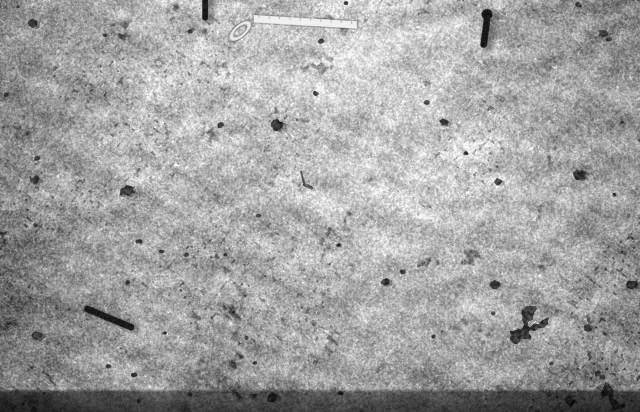
This texture is drawn by a WebGL 1 fragment shader. Its source:

```glsl
precision highp float;
uniform vec2 u_resolution;

float hash(vec2 p) {
  vec3 q = fract(vec3(p.xyx) * 0.1031);
  q += dot(q, q.yzx + 33.33);
  return fract((q.x + q.y) * q.z);
}

float noise(vec2 p) {
  vec2 i = floor(p), f = fract(p);
  f = f * f * (3.0 - 2.0 * f);
  return mix(mix(hash(i), hash(i + vec2(1, 0)), f.x),
             mix(hash(i + vec2(0, 1)), hash(i + vec2(1, 1)), f.x), f.y);
}

float fbm(vec2 p) {
  float sum = 0.0, gain = 0.5;
  for (int i = 0; i < 4; i++) {
    sum += gain * noise(p);
    p = mat2(1.6, 1.2, -1.2, 1.6) * p + 7.3;
    gain *= 0.5;
  }
  return sum;
}

float capsule(vec2 p, vec2 a, vec2 b, float radius) {
  vec2 ab = b - a;
  return length(p - a - ab * clamp(dot(p - a, ab) / dot(ab, ab), 0.0, 1.0)) - radius;
}

float cover(float d) {
  float px = 0.8 / u_resolution.y;
  return 1.0 - smoothstep(-px, px, d);
}

// One rounded pebble in some cells of a grid
float pebbles(vec2 p, float cell, float share, float radius) {
  vec2 id = floor(p / cell) + cell * 900.0;
  vec2 spot = 0.25 + 0.5 * vec2(hash(id + 3.1), hash(id + 17.7));
  vec2 q = (fract(p / cell) - spot) * cell;
  float size = radius * mix(0.6, 1.0, hash(id + 41.3));
  float ragged = (noise(p * 150.0) - 0.5) * size * 0.7;
  return cover(length(q * vec2(0.9, 1.1)) - size + ragged) * step(hash(id + 71.9), share);
}

// Upright pegs and a fallen one
float pegs(vec2 p) {
  float d = capsule(p, vec2(0.498, 1.02), vec2(0.498, 0.957), 0.007);
  d = min(d, capsule(p, vec2(1.183, 0.96), vec2(1.174, 0.892), 0.008));
  d = min(d, length(p - vec2(1.182, 0.965)) - 0.013);
  return min(d, capsule(p, vec2(0.212, 0.25), vec2(0.318, 0.206), 0.008));
}

void main() {
  vec2 p = gl_FragCoord.xy / u_resolution.y;

  // Pool of light over uneven sand
  vec2 q = (p - vec2(0.8, 0.76)) * vec2(1.35, 1.15);
  float tone = 0.39 + 0.42 * exp(-dot(q, q));
  tone += 0.32 * (fbm(p * 3.2 + 4.0) - 0.47);
  vec2 slope = mat2(0.85, 0.5, -0.5, 0.85) * p * vec2(1.0, 1.25);
  tone += 0.4 * (fbm(slope * 15.0) - fbm(slope * 15.0 + vec2(-0.3, 0.35)));

  // Sand grains, with dark pits and pale chips
  vec2 g = mat2(0.8, 0.6, -0.6, 0.8) * p;
  float coarse = noise(g * 160.0), fine = noise(g.yx * 290.0 + 51.0);
  float patchy = smoothstep(0.35, 0.65, fbm(p * 6.0 + 20.0));
  tone += 0.15 * (coarse - 0.5) + 0.23 * (fine - 0.5);
  tone -= 0.24 * smoothstep(0.76, 0.93, noise(g * 120.0 + 9.0)) * patchy;
  tone += 0.14 * smoothstep(0.8, 0.95, noise(g * 185.0 + 33.0));

  // Sparse smudges of debris
  float debris = smoothstep(0.63, 0.76, fbm(g * 13.0 + 60.0));
  tone -= 0.3 * debris * smoothstep(0.45, 0.8, noise(g * 85.0));

  // Pebbles with soft shadows to the right, fewer in the bright middle
  float sides = mix(0.1, 0.27, smoothstep(0.25, 0.6, abs(p.x - 0.85)));
  float stones = max(pebbles(p, 0.125, sides, 0.0145), pebbles(p + 0.37, 0.073, 0.08, 0.007));
  float shade = pebbles(p - vec2(0.007, -0.003), 0.125, sides, 0.0145);
  tone *= 1.0 - 0.25 * shade;
  tone = mix(tone, 0.07 + 0.22 * coarse, stones * 0.9);

  // Curled twig and a ragged weed
  float twig = min(capsule(p, vec2(0.731, 0.582), vec2(0.739, 0.552), 0.0025),
                   capsule(p, vec2(0.739, 0.552), vec2(0.756, 0.544), 0.004));
  tone = mix(tone, 0.25 + 0.2 * fine, cover(twig));
  float weed = min(capsule(p, vec2(1.286, 0.245), vec2(1.278, 0.205), 0.01),
                   capsule(p, vec2(1.257, 0.182), vec2(1.315, 0.215), 0.012));
  weed = min(weed, capsule(p, vec2(1.465, 0.085), vec2(1.49, 0.01), 0.012));
  weed += 0.03 * (noise(g * 70.0) - 0.5);
  tone = mix(tone, 0.06 + 0.25 * coarse, cover(weed) * 0.9);

  // Pegs and their shadows
  float shadow = 1.0 - smoothstep(-0.005, 0.016, pegs(p - vec2(0.01, -0.004)));
  tone *= 1.0 - 0.3 * shadow;
  tone = mix(tone, 0.05 + 0.1 * fine, cover(pegs(p)));

  // Pale ruler with tick marks and a looped cord
  vec2 r = p - vec2(0.741, 0.947);
  r.y += 0.06 * r.x;
  vec2 edge = abs(r) - vec2(0.125, 0.009);
  float tick = cover(abs(fract(r.x * 40.0) - 0.5) / 40.0 - 0.001) * step(0.002, r.y);
  tone *= 1.0 - 0.2 * cover(max(edge.x, edge.y) - 0.003);
  tone = mix(tone, 0.94 - 0.25 * tick, cover(max(edge.x, edge.y)));
  vec2 c = mat2(0.75, -0.66, 0.66, 0.75) * (p - vec2(0.583, 0.925));
  float cord = abs(length(c * vec2(0.45, 1.0)) - 0.012);
  tone *= 1.0 - 0.3 * cover(cord - 0.005);
  tone = mix(tone, 0.92, cover(cord - 0.0025));

  // Dark strip along the lower edge
  float strip = 1.0 - smoothstep(0.047, 0.058, p.y);
  float glow = exp(-pow((p.x - 0.8) * 1.6, 2.0));
  tone *= mix(1.0, 0.34 + 0.2 * glow + 3.0 * (p.y - 0.03), strip);

  gl_FragColor = vec4(vec3(clamp(tone, 0.03, 0.97)), 1.0);
}
```
